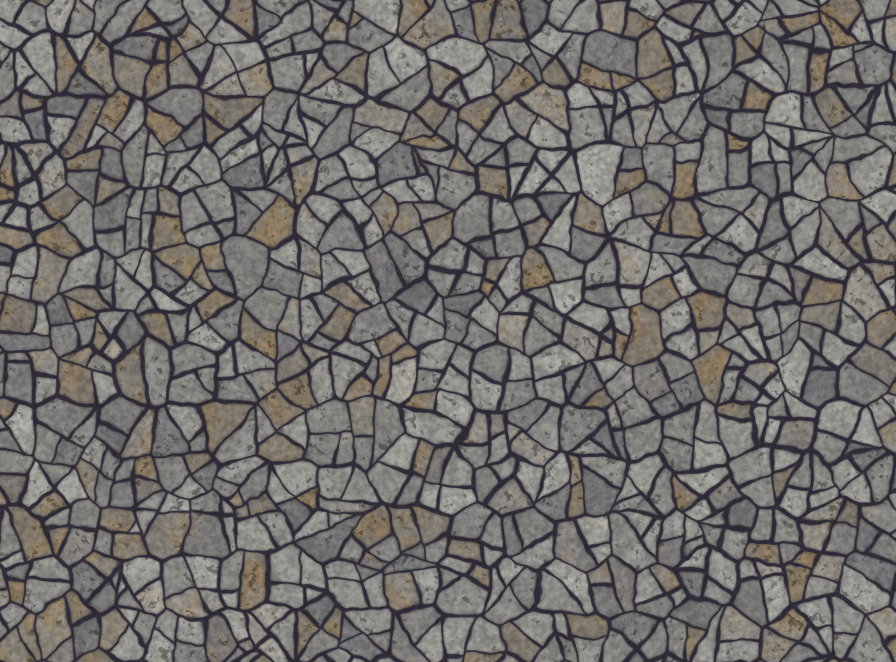
Reproduce this texture procedurally as a Shadertoy shader.

```glsl
// Crazy paving: small angular grey and ochre stones set in dark bluish mortar.
// Coarse Voronoi cells are cut by random chords into three- to five-sided
// pieces; each piece gets its own tone, stains, grain and softly worn edges.

vec2 hash2(vec2 p) {
    vec3 q = fract(vec3(p.xyx) * vec3(0.1031, 0.1030, 0.0973));
    q += dot(q, q.yzx + 33.33);
    return fract((q.xx + q.yz) * q.zy);
}

float noise(vec2 p) {
    vec2 i = floor(p), f = fract(p);
    f = f * f * (3.0 - 2.0 * f);
    return mix(mix(hash2(i).x, hash2(i + vec2(1, 0)).x, f.x),
               mix(hash2(i + vec2(0, 1)).x, hash2(i + vec2(1, 1)).x, f.x), f.y);
}

float fbm(vec2 p) {
    float sum = 0.0, amp = 0.5;
    for (int i = 0; i < 4; i++) {
        p = mat2(1.6, 1.2, -1.2, 1.6) * p + 7.3;
        sum += amp * noise(p);
        amp *= 0.5;
    }
    return sum / 0.9375;
}

float smoothMin(float a, float b, float k) {
    float h = max(k - abs(a - b), 0.0) / k;
    return min(a, b) - h * h * k * 0.25;
}

vec2 siteOf(vec2 cell) {
    float stagger = 0.5 * mod(cell.y, 2.0) - 0.25;
    return cell + 0.5 + vec2(stagger, 0.0) + 0.56 * (hash2(cell + 40.0) - 0.5);
}

// Returns the distance to the nearest joint and a two-value stone id
vec3 stones(vec2 p) {
    vec2 base = floor(p), home = base, site = p;
    float nearest = 1e3;
    for (int y = -2; y <= 2; y++)
    for (int x = -2; x <= 2; x++) {
        vec2 cell = base + vec2(x, y);
        vec2 s = siteOf(cell);
        float d = dot(p - s, p - s);
        if (d < nearest) { nearest = d; home = cell; site = s; }
    }

    // Cell border, with slightly rounded corners
    float edge = 1.0;
    for (int y = -2; y <= 2; y++)
    for (int x = -2; x <= 2; x++) {
        if (x == 0 && y == 0) continue;
        vec2 other = siteOf(home + vec2(x, y));
        float d = dot(0.5 * (site + other) - p, normalize(other - site));
        edge = smoothMin(edge, d, 0.04);
    }

    // First chord halves the cell, a second one cuts most of the halves
    vec2 rnd = hash2(home + 91.0);
    float angle = 6.2832 * rnd.x;
    vec2 local = p - site;
    float cut = dot(local, vec2(cos(angle), sin(angle))) + 0.14 * (rnd.y - 0.5);
    float side = step(0.0, cut);
    edge = smoothMin(edge, abs(cut), 0.04);
    vec2 id = home * 3.0 + vec2(side, 0.0);
    vec2 halfRnd = hash2(id + 17.0);
    if (halfRnd.x < 0.84) {
        angle += 1.5708 + 0.8 * (halfRnd.y - 0.5);
        cut = dot(local, vec2(cos(angle), sin(angle))) + 0.26 * (hash2(id + 63.0).x - 0.5);
        edge = smoothMin(edge, abs(cut), 0.04);
        id.y += 1.0 + step(0.0, cut);
    }
    return vec3(edge, id);
}

void mainImage(out vec4 fragColor, in vec2 fragCoord) {
    vec2 p = 12.8 * fragCoord / iResolution.y + 20.0;
    float pixel = 12.8 / iResolution.y;

    // Bent and slightly chipped outlines
    vec2 bend = vec2(noise(p * 1.4 + 11.0), noise(p * 1.4 + 70.0)) - 0.5;
    vec2 chips = vec2(noise(p * 6.0), noise(p * 6.0 + 50.0)) - 0.5;
    vec3 stone = stones(p + 0.22 * bend + 0.05 * chips);
    vec2 tint = hash2(stone.yz + 5.0), kind = hash2(stone.yz + 131.0);

    float cloud = fbm(p * 1.4 + tint * 9.0);
    float grain = fbm(p * 6.5);
    float weather = fbm(p * 0.2 + 3.0);

    // Stone tone: mostly pale grey, some slate, some ochre stained
    vec3 color = mix(vec3(0.495, 0.487, 0.478), vec3(0.615, 0.613, 0.59), tint.x);
    color = mix(color, vec3(0.43, 0.425, 0.43), 0.75 * step(0.86, kind.x));
    float warm = smoothstep(0.72, 0.95, kind.y);
    color = mix(color, vec3(0.51, 0.47, 0.41), 0.8 * warm);
    float stain = smoothstep(0.45, 0.68, cloud) * smoothstep(0.6, 0.95, kind.y);
    color = mix(color, vec3(0.51, 0.415, 0.29), 0.55 * stain);
    color *= 1.0 + 0.24 * (cloud - 0.5) + 0.42 * (grain - 0.5) + 0.08 * (weather - 0.5);

    // Dark pits gathered in patches
    float pits = smoothstep(0.60, 0.74, fbm(p * 5.0 + 80.0)) * smoothstep(0.42, 0.62, cloud);
    color *= 1.0 - 0.32 * pits;

    // Worn rim, then the mortar joint
    float joint = 0.020 + 0.020 * smoothstep(0.25, 0.75, noise(p * 2.3 + 30.0));
    color *= mix(0.86, 1.0, smoothstep(joint, joint + 0.06, stone.x));
    vec3 mortar = vec3(0.175, 0.165, 0.21) * (0.85 + 0.35 * grain);
    float soft = 0.010 + 0.5 * pixel;
    color = mix(mortar, color, smoothstep(joint - soft, joint + soft, stone.x));

    fragColor = vec4(color, 1.0);
}
```
